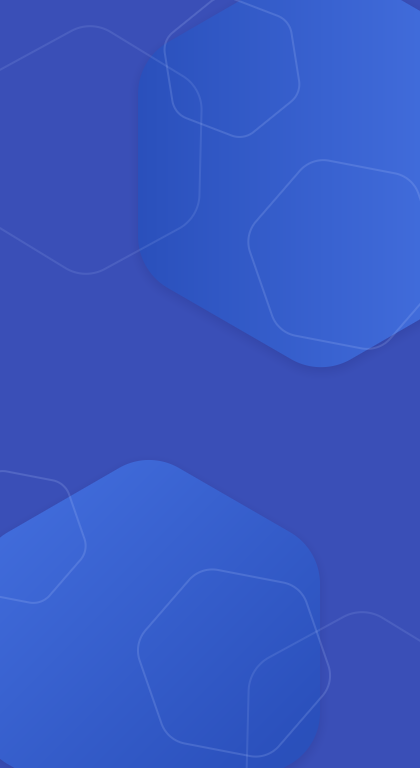
Write a Shadertoy shader that draws this background.

```glsl
// Two large rounded blue hexagon panels with thin hexagon outlines on indigo.
#define BACKDROP vec3(0.228, 0.310, 0.718)
#define DEEP_BLUE vec3(0.165, 0.312, 0.735)
#define BRIGHT_BLUE vec3(0.252, 0.420, 0.855)
#define SHADOW_COLOR vec3(0.150, 0.200, 0.540)
#define LINE_COLOR vec3(0.72, 0.80, 1.00)
#define SHADOW_ALPHA 0.36
#define SHADOW_BLUR 0.015
#define SHADOW_DROP 0.005
#define PANEL_ROUNDING 0.078
#define LINE_HALF_WIDTH 0.0013
#define UPRIGHT 0.5236

// Signed distance to a rounded hexagon; one corner points along angle turn.
float hexagon(vec2 p, float apothem, float rounding, float turn) {
    const vec3 k = vec3(-0.866025, 0.5, 0.577350);
    float c = cos(turn), s = sin(turn);
    float inner = apothem - rounding;
    p = abs(mat2(c, -s, s, c) * p);
    p -= 2.0 * min(dot(k.xy, p), 0.0) * k.xy;
    p -= vec2(clamp(p.x, -k.z * inner, k.z * inner), inner);
    return length(p) * sign(p.y) - rounding;
}

// Antialiased coverage of the region where the distance is negative.
float coverage(float d) {
    return clamp(0.5 - d * iResolution.y, 0.0, 1.0);
}

// Gradient panel over a soft drop shadow; slope sets the light's direction.
vec3 addPanel(vec3 color, vec2 p, float apothem, vec2 slope, float midLight) {
    vec2 dropped = p + vec2(0.0, SHADOW_DROP);
    float shadow = hexagon(dropped, apothem, PANEL_ROUNDING, UPRIGHT);
    float shade = 1.0 - smoothstep(-SHADOW_BLUR, SHADOW_BLUR, shadow);
    color = mix(color, SHADOW_COLOR, SHADOW_ALPHA * shade);

    float light = clamp(midLight + dot(p, slope), 0.0, 1.0);
    vec3 fill = mix(DEEP_BLUE, BRIGHT_BLUE, light);
    float body = hexagon(p, apothem, PANEL_ROUNDING, UPRIGHT);
    return mix(color, fill, coverage(body));
}

void mainImage(out vec4 fragColor, in vec2 fragCoord) {
    // One unit is the canvas height.
    vec2 p = fragCoord / iResolution.y;
    vec3 color = BACKDROP;

    // Panels
    color = addPanel(color, p - vec2(0.418, 0.785), 0.2383, vec2(2.72, 0.0), 0.65);
    color = addPanel(color, p - vec2(0.194, 0.156), 0.2227, vec2(-1.54, 1.54), 0.485);

    // Outlines: center x, center y, apothem, turn
    vec4 outlines[6] = vec4[6](
        vec4(0.1146, 0.8047, 0.1465, 0.499),
        vec4(0.4688, 0.0417, 0.1465, 0.499),
        vec4(0.3020, 0.9128, 0.0835, -0.366),
        vec4(0.4495, 0.6686, 0.1160, -0.190),
        vec4(0.3047, 0.1367, 0.1150, -0.190),
        vec4(0.0234, 0.3008, 0.0810, -0.190));
    for (int i = 0; i < 6; i++) {
        vec4 ring = outlines[i];
        float d = hexagon(p - ring.xy, ring.z, 0.35 * ring.z, ring.w);
        float alpha = i < 2 ? 0.13 : 0.18;
        color = mix(color, LINE_COLOR, alpha * coverage(abs(d) - LINE_HALF_WIDTH));
    }

    fragColor = vec4(color, 1.0);
}
```
